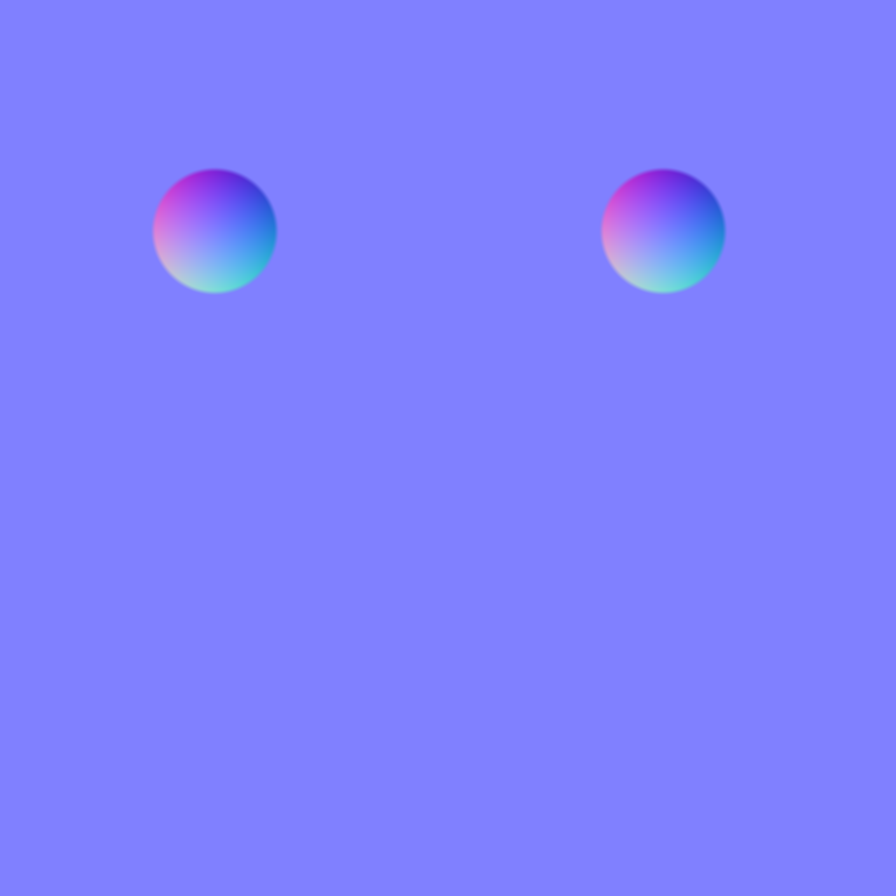
Give the GLSL for this texture map, as a Shadertoy shader.

```glsl
const vec2 DOME_CENTER = vec2(0.2398, 0.7420);
const float DOME_SPACING = 0.5005;
const float DOME_COUNT = 2.0;
const float DOME_RADIUS = 0.0688;
const float EDGE_SOFTNESS = 0.0035;
const float RIM_TILT = 0.76;
const vec3 FLAT_NORMAL = vec3(0.0, 0.0, 1.0);

// Offset from the nearest dome in the row
vec2 domeOffset(vec2 uv) {
    vec2 offset = uv - DOME_CENTER;
    float index = clamp(round(offset.x / DOME_SPACING), 0.0, DOME_COUNT - 1.0);
    offset.x -= index * DOME_SPACING;
    return offset;
}

// Spherical cap normal, sunk into the surface
vec3 domeNormal(vec2 offset) {
    vec2 slope = -RIM_TILT * offset / DOME_RADIUS;
    return vec3(slope, sqrt(max(1.0 - dot(slope, slope), 0.0)));
}

void mainImage(out vec4 fragColor, in vec2 fragCoord) {
    vec2 uv = fragCoord / iResolution.xy;
    vec2 offset = domeOffset(uv);

    // Blend the cap into the flat surface
    float rimDistance = length(offset) - DOME_RADIUS;
    float coverage = 1.0 - smoothstep(-EDGE_SOFTNESS, EDGE_SOFTNESS, rimDistance);
    vec3 normal = mix(FLAT_NORMAL, domeNormal(offset), coverage);

    // Pack the normal into color
    fragColor = vec4(0.5 + 0.5 * normal, 1.0);
}
```
